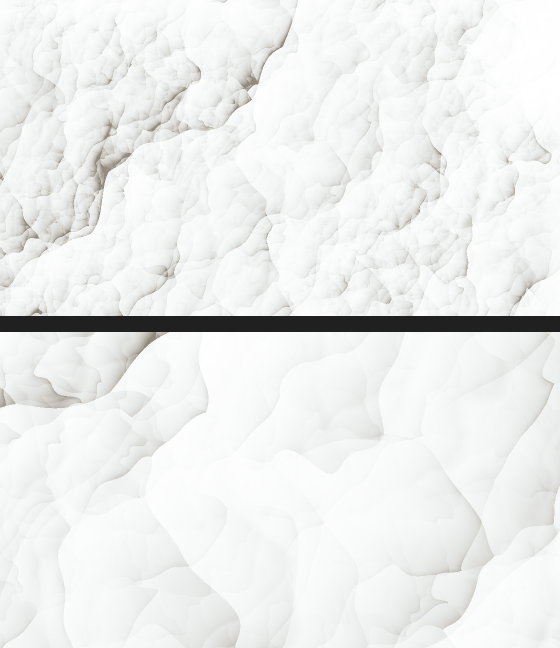
Top: the whole. Bottom: its middle third, enlarged.
Give the GLSL for this texture, as a Shadertoy shader.

```glsl
vec2 hash2(vec2 p) {
    p = vec2(dot(p, vec2(127.1, 311.7)), dot(p, vec2(269.5, 183.3)));
    return fract(sin(p) * 43758.55);
}

mat2 rotation(float angle) {
    float c = cos(angle), s = sin(angle);
    return mat2(c, s, -s, c);
}

// Layered sines that bend straight creases
vec2 bend(vec2 p, float amount) {
    vec2 w = sin(p.yx * vec2(2.3, 2.9) + vec2(0.4, 1.9));
    w += 0.5 * sin(p.yx * vec2(5.9, 5.1) + 1.7 * p + vec2(2.6, 0.8));
    w += 0.22 * sin(p.yx * vec2(13.7, 15.1) - 4.3 * p);
    return p + amount * w;
}

// Nearest cell: offset from its site, gap to the next cell, and its id
void nearestCell(vec2 p, out vec2 offset, out float gap, out vec2 id) {
    vec2 base = floor(p);
    float first = 9.0, second = 9.0;
    offset = vec2(0.0);
    id = base;
    for (int y = -1; y <= 1; y++)
    for (int x = -1; x <= 1; x++) {
        vec2 cell = base + vec2(x, y);
        vec2 d = p - cell - hash2(cell);
        float len = length(d);
        if (len < first) {
            second = first;
            first = len;
            offset = d;
            id = cell;
        } else {
            second = min(second, len);
        }
    }
    gap = second - first;
}

// Slope shading of one layer of facets; positive values face away from light
float facets(vec2 p, float scale, float angle, float stretch, vec2 light) {
    mat2 turn = rotation(-angle);
    vec2 q = turn * p * scale;
    vec2 l = turn * light;
    q.x /= stretch;
    q = bend(q + scale * 1.37, 0.16);

    vec2 offset, id;
    float gap;
    nearestCell(q, offset, gap, id);
    vec2 rnd = hash2(id + 41.3);

    // Each cell is tilted and folded once through its site
    float slope = -dot(offset, l);
    vec2 normal = vec2(cos(6.283 * rnd.x), sin(6.283 * rnd.x));
    float side = dot(offset, normal);
    float fold = clamp(side * 25.0, -1.0, 1.0) * exp(-3.0 * abs(side));
    float shade = 1.9 * slope + 0.75 * fold * dot(normal, l);
    shade += 0.9 * (rnd.y - 0.5);

    // Narrow shadow on the dark flank of a ridge, broken along its length
    float broken = 0.5 + 0.5 * sin(q.x * 3.1 + 2.0 * sin(q.y * 2.7));
    shade += 3.2 * broken * exp(-11.0 * gap) * max(slope, 0.0);
    return shade;
}

float crumple(vec2 p) {
    vec2 light = normalize(vec2(-0.88, 0.47));
    float rough = 0.5 + 0.5 * sin(p.x * 5.3 + 1.4 * sin(p.y * 6.1 + 0.7));
    float shade = 0.72 * facets(p, 4.2, 0.72, 1.7, light);
    shade += 0.72 * facets(p + 3.7, 6.8, 1.75, 1.3, light);
    shade += mix(0.35, 0.62, rough) * facets(p + 8.1, 13.0, 0.5, 1.6, light);
    shade += mix(0.12, 0.42, rough) * facets(p + 5.9, 27.0, 2.3, 1.5, light);
    return shade;
}

// Overexposed corner and borders
float exposure(vec2 p, float aspect) {
    float corner = 1.0 - smoothstep(0.1, 0.46, distance(p, vec2(aspect, 0.83)));
    float top = 0.6 * smoothstep(0.86, 1.0, p.y);
    float right = 0.8 * smoothstep(aspect - 0.09, aspect, p.x);
    return max(corner, max(top, right));
}

vec3 paperColor(float shade, float whiteness) {
    float dark = min(0.044 * exp(0.8 * shade), 0.46);
    dark *= 1.0 - 0.93 * whiteness;
    vec3 paleTint = vec3(1.1, 0.95, 1.0);
    vec3 warmTint = vec3(0.94, 1.0, 1.11);
    return 1.0 - dark * mix(paleTint, warmTint, smoothstep(0.02, 0.2, dark));
}

void mainImage(out vec4 fragColor, in vec2 fragCoord) {
    float aspect = iResolution.x / iResolution.y;
    vec3 color = vec3(0.0);
    // Four samples smooth the crease edges
    for (int i = 0; i < 4; i++) {
        vec2 jitter = vec2(i & 1, i >> 1) * 0.5 - 0.25;
        vec2 p = (fragCoord + jitter) / iResolution.y;
        color += paperColor(crumple(p), exposure(p, aspect));
    }
    fragColor = vec4(color * 0.25, 1.0);
}
```
